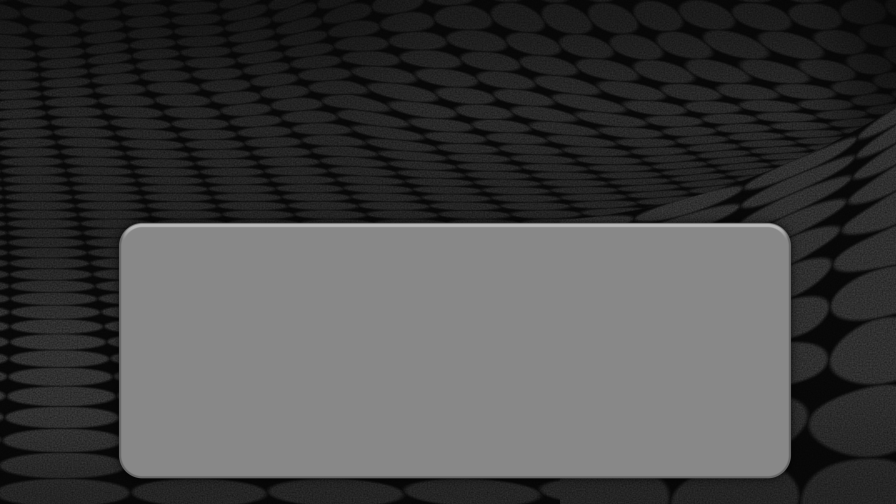
A Shadertoy shader for this background:

```glsl
// A dim, rolling floor of pale discs seen in perspective, behind a rounded grey panel.
// Two bent lattices (a far valley and a near right-hand slope) give the discs;
// gradient noise adds waviness and grain, and a box distance shapes the panel.

const float UNITS = 432.0;                 // design units per canvas height
const vec2  PANEL_CENTER = vec2(390.0, 300.5);
const vec2  PANEL_HALF   = vec2(288.0, 109.5);
const float PANEL_RADIUS = 20.0;
const vec3  PANEL_COLOR  = vec3(0.533);
const vec3  RIM_COLOR    = vec3(0.40);
const vec3  SHINE_COLOR  = vec3(0.72);
const float GAP_TONE     = 0.03;
const float DISC_RADIUS  = 0.49;           // in lattice cells
const float VALLEY_DEPTH = 165.0;          // where the far rows are densest
const float VALLEY_PITCH = 7.5;            // smallest row spacing
const float SLOPE_PITCH  = 14.0;
const float SLOPE_START  = 480.0;
const float GRAIN        = 0.045;

vec2 hashGradient(vec2 cell) {
    vec3 h = fract(vec3(cell.xyx) * vec3(0.1031, 0.1030, 0.0973));
    h += dot(h, h.yzx + 33.33);
    return fract((h.xx + h.yz) * h.zy) * 2.0 - 1.0;
}

float gradientNoise(vec2 p) {
    vec2 i = floor(p), f = fract(p);
    vec2 s = f * f * f * (f * (f * 6.0 - 15.0) + 10.0);
    float a = dot(hashGradient(i), f);
    float b = dot(hashGradient(i + vec2(1, 0)), f - vec2(1, 0));
    float c = dot(hashGradient(i + vec2(0, 1)), f - vec2(0, 1));
    float d = dot(hashGradient(i + vec2(1, 1)), f - vec2(1, 1));
    return mix(mix(a, b, s.x), mix(c, d, s.x), s.y);
}

// Row index when the row spacing grows from pitch at the given rate
float rowIndex(float d, float pitch, float growth) {
    return asinh(growth * d / pitch) / growth;
}

// Height of the crest where the near slope hides the valley
float crest(float x) {
    float k = max(x - 440.0, 0.0) / 328.0;
    return 190.0 - 98.0 * k * k;
}

vec2 valleyLattice(vec2 p) {
    float wave = gradientNoise(p / vec2(170.0, 110.0) + 4.0);
    float far = 1.0 - smoothstep(60.0, 190.0, p.y);
    float right = smoothstep(150.0, 450.0, p.x);
    float width = 44.0 + 76.0 * pow(p.y / UNITS, 1.7);
    float start = 10.0 + 0.36 * p.y - 0.00028 * p.y * p.y;
    float d = p.y - VALLEY_DEPTH + 0.4 * (190.0 - crest(p.x));
    d -= 0.12 * max(p.x - 300.0, 0.0) * far;
    d += 18.0 * wave * far;
    float growth = d < 0.0 ? mix(0.06, 0.14, right) : 0.09;
    float u = (p.x - start + 22.0 * wave * far) / width;
    return vec2(u, rowIndex(d, VALLEY_PITCH, growth));
}

vec2 slopeLattice(vec2 p) {
    float d = p.y - crest(p.x);
    float h = p.y - mix(crest(p.x), 130.0, smoothstep(0.0, 300.0, d));
    float wave = gradientNoise(p / 90.0);
    float u = (p.x - 640.0 + 0.25 * d) / (95.0 + 0.08 * d);
    return vec2(u + 0.15 * wave, rowIndex(h + 6.0 * wave, SLOPE_PITCH, 0.25));
}

// Soft coverage of the discs, one per lattice cell
float discs(vec2 lattice) {
    vec2 q = fract(lattice) - 0.5;
    float r = length(q);
    float soft = 1.3 * length(q * fwidth(lattice)) / max(r, 0.01) + 0.015;
    return 1.0 - smoothstep(DISC_RADIUS - soft, DISC_RADIUS + soft, r);
}

float roundedBox(vec2 p, vec2 halfSize, float radius) {
    vec2 q = abs(p) - halfSize + radius;
    return length(max(q, 0.0)) + min(max(q.x, q.y), 0.0) - radius;
}

void mainImage(out vec4 fragColor, in vec2 fragCoord) {
    // Downward design coordinates, zero at the top left
    vec2 p = fragCoord / iResolution.y * UNITS;
    p.y = UNITS - p.y;
    float px = UNITS / iResolution.y;

    // Lighting of both sheets
    float valleyTone = mix(0.085, 0.14, smoothstep(0.0, 110.0, p.y));
    valleyTone += 0.05 * smoothstep(200.0, 300.0, p.y) * (1.0 - smoothstep(350.0, 432.0, p.y));
    valleyTone += 0.02 * smoothstep(280.0, 380.0, p.x) * (1.0 - smoothstep(80.0, 170.0, p.y));
    valleyTone *= 1.0 - 0.4 * smoothstep(680.0, 768.0, p.x);
    float slopeTone = mix(0.185, 0.14, smoothstep(300.0, 432.0, p.y));
    float valley = mix(GAP_TONE, valleyTone, discs(valleyLattice(p)));
    float slope = mix(GAP_TONE, slopeTone, discs(slopeLattice(p)));
    float onSlope = smoothstep(-px, px, p.y - crest(p.x)) * step(SLOPE_START, p.x);
    float tone = mix(valley, slope, onSlope);
    tone *= 1.0 + GRAIN / 0.1 * gradientNoise(p * 0.7);

    // Panel with shadow, rim and upper highlight
    float box = roundedBox(p - PANEL_CENTER, PANEL_HALF, PANEL_RADIUS);
    vec3 color = vec3(tone) * (1.0 - 0.45 * exp(-max(box, 0.0) / 3.0));
    float rim = smoothstep(-2.6, -1.0, box);
    float top = 1.0 - smoothstep(-PANEL_HALF.y + 3.0, -PANEL_HALF.y + 16.0, p.y - PANEL_CENTER.y);
    float shine = top * (1.0 - smoothstep(0.6, 2.2, abs(box + 2.2)));
    vec3 panel = mix(mix(PANEL_COLOR, RIM_COLOR, rim), SHINE_COLOR, shine);
    color = mix(color, panel, 1.0 - smoothstep(-0.7 * px, 0.7 * px, box));
    fragColor = vec4(color, 1.0);
}
```
